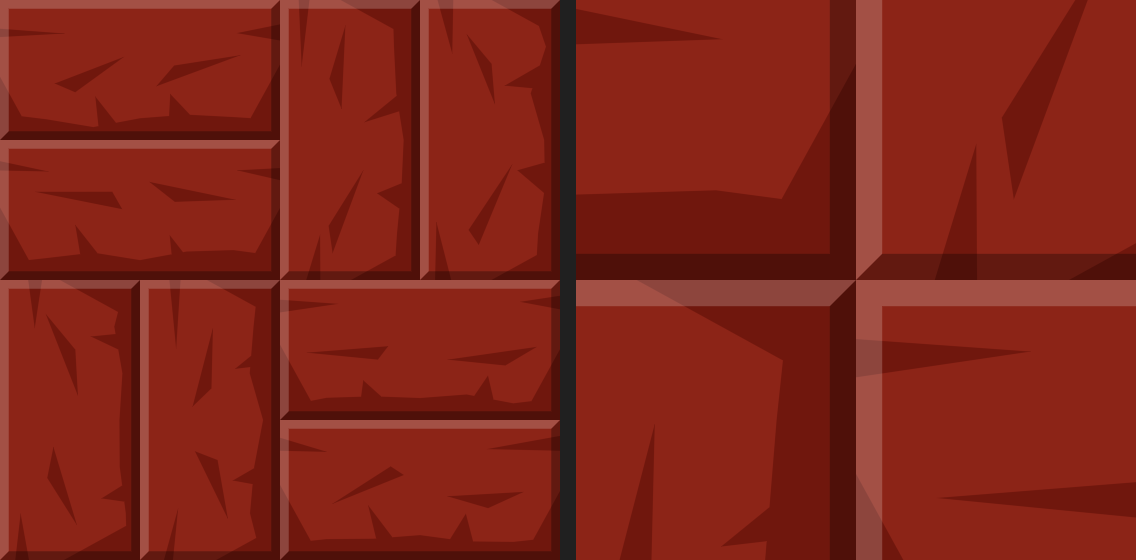
Left: the whole. Right: its middle third, enlarged.
Give the GLSL for this texture, as a Shadertoy shader.

```glsl
const vec3 CLAY = vec3(0.55, 0.14, 0.09);
const vec3 WORN = vec3(0.44, 0.09, 0.05);
const vec2 BRICK = vec2(0.5, 0.25);
const float BEVEL = 0.0156;

float hash(vec2 p) {
    vec3 q = fract(p.xyx * 0.1031);
    q += dot(q, q.yzx + 33.33);
    return fract((q.x + q.y) * q.z);
}

// Random value between lo and hi for one feature of one brick
float pick(float id, float feature, float lo, float hi) {
    return mix(lo, hi, hash(vec2(id * 7.3 + 2.7, feature * 3.7 + 11.0)));
}

float cross2(vec2 a, vec2 b) { return a.x * b.y - a.y * b.x; }

// Squared distance to an edge, and signed side of that edge
vec2 edgeDistance(vec2 p, vec2 a, vec2 b, float winding) {
    vec2 e = b - a, v = p - a;
    vec2 r = v - e * clamp(dot(v, e) / dot(e, e), 0.0, 1.0);
    return vec2(dot(r, r), winding * cross2(v, e));
}

float triangle(vec2 p, vec2 a, vec2 b, vec2 c) {
    float w = sign(cross2(b - a, a - c));
    vec2 d = min(min(edgeDistance(p, a, b, w), edgeDistance(p, b, c, w)),
                 edgeDistance(p, c, a, w));
    return -sqrt(d.x) * sign(d.y);
}

// Jagged band along the long shaded side
float shadedBand(vec2 p, float id) {
    float cell = BRICK.x / 6.0;
    float k = floor(p.x / cell);
    float h0 = pick(id, k, 0.023, 0.055);
    float h1 = pick(id, k + 1.0, 0.023, 0.055);
    float slope = (h1 - h0) / cell;
    return (p.y - mix(h0, h1, fract(p.x / cell))) / sqrt(1.0 + slope * slope);
}

// Splinters that rise out of the band
float splinters(vec2 p, float id) {
    float d = 1.0;
    for (int i = 0; i < 2; i++) {
        float k = 20.0 + float(i) * 5.0;
        float x = pick(id, k, 0.12, 0.2) + 0.19 * float(i);
        float halfBase = pick(id, k + 1.0, 0.02, 0.035);
        vec2 tip = vec2(x + pick(id, k + 2.0, -0.055, 0.04), pick(id, k + 3.0, 0.065, 0.1));
        d = min(d, triangle(p, vec2(x - halfBase, 0.015), vec2(x + halfBase, 0.015), tip));
    }
    return d;
}

// Tapered corner and one sliver at each short end
float wornEnds(vec2 p, float id) {
    float d = 1.0;
    for (int i = 0; i < 2; i++) {
        float k = 40.0 + float(i) * 8.0;
        vec2 q = vec2(i == 0 ? p.x : BRICK.x - p.x, p.y);
        float top = pick(id, k, 0.11, 0.145);
        d = min(d, (q.x - (top - q.y) * 0.55) / 1.14);
        float y = pick(id, k + 1.0, 0.195, 0.225);
        float thick = pick(id, k + 2.0, 0.016, 0.034);
        vec2 tip = vec2(pick(id, k + 3.0, 0.05, 0.14), y - pick(id, k + 4.0, 0.0, 0.03));
        d = min(d, triangle(q, vec2(-0.01, y), vec2(-0.01, y - thick), tip));
    }
    return d;
}

// Two long chips in the face
float chips(vec2 p, float id) {
    float d = 1.0;
    for (int i = 0; i < 2; i++) {
        float k = 70.0 + float(i) * 8.0;
        vec2 c = vec2(pick(id, k, 0.12, 0.16) + 0.22 * float(i), pick(id, k + 1.0, 0.115, 0.16));
        vec2 arm = vec2(pick(id, k + 2.0, 0.06, 0.08), pick(id, k + 3.0, -0.03, 0.03));
        float bend = pick(id, k + 4.0, -0.8, 0.8);
        float depth = pick(id, k + 5.0, 0.022, 0.034);
        float turn = pick(id, k + 6.0, -1.0, 1.0) < 0.0 ? -1.0 : 1.0;
        vec2 elbow = c + arm * bend + vec2(0.0, depth * turn);
        d = min(d, triangle(p, c - arm, c + arm, elbow));
    }
    return d;
}

float coverage(float d, float pixel) {
    return 1.0 - smoothstep(-0.7 * pixel, 0.7 * pixel, d);
}

void mainImage(out vec4 fragColor, in vec2 fragCoord) {
    vec2 uv = fragCoord / iResolution.xy;
    float pixel = 1.0 / min(iResolution.x, iResolution.y);

    // Blocks of two bricks, alternately upright and lying
    vec2 block = floor(uv * 2.0);
    bool upright = mod(block.x + block.y, 2.0) < 0.5;
    vec2 size = upright ? BRICK.yx : BRICK;
    vec2 inBlock = uv - block * 0.5;
    vec2 slot = floor(inBlock / size);
    vec2 s = inBlock - slot * size;
    float id = block.x + 2.0 * block.y + 4.0 * (slot.x + slot.y);

    // Length and height, measured from the shaded long side
    vec2 p = upright ? vec2(s.y, size.x - s.x) : s;
    float wear = min(min(shadedBand(p, id), splinters(p, id)),
                     min(wornEnds(p, id), chips(p, id)));
    vec3 color = mix(CLAY, WORN, coverage(wear, pixel));

    // Mitred bevel: lit at top and left, shaded at bottom and right
    float lit = min(s.x, size.y - s.y);
    float shaded = min(s.y, size.x - s.x);
    vec3 rim = mix(color * 0.7, mix(color, vec3(1.0), 0.2), coverage((lit - shaded) * 0.707, pixel));
    color = mix(color, rim, coverage(min(lit, shaded) - BEVEL, pixel));

    fragColor = vec4(color, 1.0);
}
```
